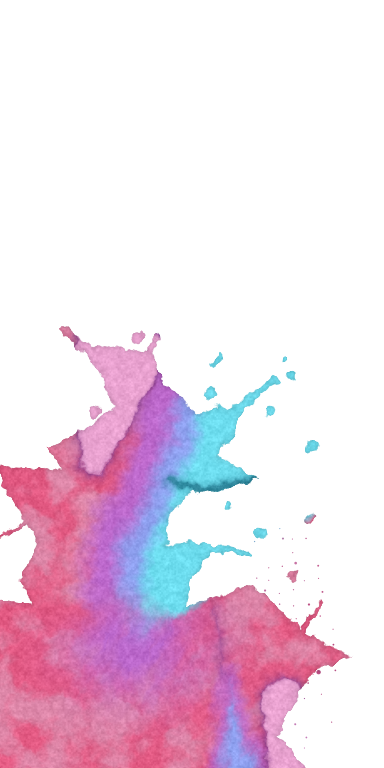
Reproduce this background procedurally as a Shadertoy shader.

```glsl
// Watercolour splash in pink, violet and cyan on white paper.

// Lengths are percent of the canvas width: the canvas spans 100 x 200.
const vec3 PAPER = vec3(1);
const vec3 ROSE = vec3(.89, .35, .51);
const vec3 BLUSH = vec3(.87, .53, .66);
const vec3 ORCHID = vec3(.92, .64, .82);
const vec3 VIOLET = vec3(.74, .41, .8);
const vec3 BLUE = vec3(.56, .63, .94);
const vec3 CYAN = vec3(.43, .87, .94);
const vec3 PLUM = vec3(.5, .22, .53);
const vec3 TEAL = vec3(.14, .48, .57);
const float RAGGED = 2.7; // edge wander
const float GRAIN = .13;  // paper texture
const float CELL = 3.4;   // spray spacing

const int CORNERS = 20;
const vec2 UPPER[CORNERS] = vec2[](
  vec2(-2, 78.5), vec2(16, 78), vec2(12, 83.5), vec2(20, 87), vec2(30, 94),
  vec2(25, 104), vec2(20, 111), vec2(31, 109), vec2(40, 108.5), vec2(42, 101),
  vec2(52, 92), vec2(57, 94.5), vec2(62, 92.5), vec2(61, 86), vec2(56.5, 81.5),
  vec2(67.5, 75), vec2(58, 72.5), vec2(50, 72), vec2(44, 66), vec2(8, 62));
const vec2 LOWER[CORNERS] = vec2[](
  vec2(8, 68), vec2(44, 69), vec2(43.5, 58), vec2(55, 58.5), vec2(53, 53),
  vec2(49.5, 48), vec2(48.5, 42), vec2(66, 47.5), vec2(71, 43), vec2(79, 35.5),
  vec2(92, 29), vec2(82, 26), vec2(78, 20), vec2(72, 8.6), vec2(82, -3),
  vec2(-3, -3), vec2(-3, 44), vec2(8, 43), vec2(5, 49), vec2(9, 58));

// Large drops: centre and radius
const int DROPS = 11;
const vec3 DROP[DROPS] = vec3[](
  vec3(74, 106, .7), vec3(76, 102, 1.3), vec3(70, 93, 1.3), vec3(54.7, 97.7, 1.8),
  vec3(81, 84, 1.5), vec3(67.7, 61, 1.3), vec3(59.5, 68, 1), vec3(36, 112, 1.8),
  vec3(25, 93, 1.5), vec3(80.7, 65.4, 1.3), vec3(76, 50, 1));

float hash(vec2 p) {
  vec3 q = fract(p.xyx * .1031);
  q += dot(q, q.yzx + 33.33);
  return fract((q.x + q.y) * q.z);
}

float noise(vec2 p) {
  vec2 i = floor(p), f = fract(p);
  f *= f * (3. - 2. * f);
  return mix(mix(hash(i), hash(i + vec2(1, 0)), f.x),
             mix(hash(i + vec2(0, 1)), hash(i + 1.), f.x), f.y);
}

// Layered noise centred on zero
float cloud(vec2 p) {
  float sum = -.47, amp = .5;
  for (int i = 0; i < 4; i++, amp *= .5) {
    sum += amp * noise(p);
    p = mat2(1.6, 1.2, -1.2, 1.6) * p + 17.;
  }
  return sum;
}

// Signed distance to a closed outline, negative inside
float outline(vec2 p, vec2 v[CORNERS]) {
  float d = 1e5, side = 1.;
  vec2 last = v[CORNERS - 1];
  for (int i = 0; i < CORNERS; i++) {
    vec2 e = last - v[i], w = p - v[i];
    vec2 b = w - e * clamp(dot(w, e) / dot(e, e), 0., 1.);
    d = min(d, dot(b, b));
    bvec3 c = bvec3(w.y >= 0., p.y < last.y, e.x * w.y > e.y * w.x);
    if (all(c) || all(not(c))) side = -side;
    last = v[i];
  }
  return side * sqrt(d);
}

// Distance to a stroke whose radius runs from ra to rb
float taper(vec2 p, vec2 a, vec2 b, float ra, float rb) {
  vec2 e = b - a;
  float h = clamp(dot(p - a, e) / dot(e, e), 0., 1.);
  return length(p - a - h * e) - mix(ra, rb, h);
}

// Fine spray, densest beside the lower right edge
float specks(vec2 p) {
  vec2 id = floor(p / CELL);
  vec2 centre = (id + .3 + .4 * vec2(hash(id), hash(id + 31.))) * CELL;
  float density = 1.3 - length((centre - vec2(77, 36)) / vec2(12, 27));
  float radius = .12 + .6 * pow(hash(id + 57.), 4.);
  return hash(id + 83.) < density ? length(p - centre) - radius : 10.;
}

float splash(vec2 p) {
  float d = min(outline(p, UPPER), outline(p, LOWER));
  for (int i = 0; i < DROPS; i++) d = min(d, length(p - DROP[i].xy) - DROP[i].z);
  // Flung arms
  d = min(d, taper(p, vec2(22, 109), vec2(17, 114), .8, 1.2));
  d = min(d, taper(p, vec2(39, 107), vec2(41, 113), .9, .5));
  d = min(d, taper(p, vec2(60, 92), vec2(72, 101), 1.6, .6));
  d = min(d, taper(p, vec2(55, 105), vec2(58, 107), .5, .8));
  d = min(d, taper(p, vec2(78, 34), vec2(84, 44), 1., .3));
  d = min(d, taper(p, vec2(7, 64), vec2(-1, 60), .7, .3));
  return min(d, taper(p, vec2(50, 58), vec2(65, 56), 1.2, .5));
}

vec3 pigment(vec2 p) {
  float puff = cloud(p * .13);
  float streak = cloud(vec2(p.x - .5 * p.y, .3 * p.y) * .2);
  vec3 pink = mix(ROSE, BLUSH, smoothstep(-.12, .23, puff));

  // Pink to cyan across a bending spine
  float s = p.x - 27. - 14. * smoothstep(50., 95., p.y) + 7. * puff;
  vec3 cool = mix(pink, VIOLET, smoothstep(-9., 0., s));
  cool = mix(cool, BLUE, smoothstep(1., 8., s));
  cool = mix(cool, CYAN, smoothstep(8., 14., s));

  // Warm lower body with violet streaks and a blue runnel
  vec2 bloom = (p - vec2(37, 32)) / vec2(17, 14);
  float stain = exp(-dot(bloom, bloom)) * (.9 + 1.5 * streak);
  vec3 warm = mix(pink, VIOLET, clamp(stain, 0., 1.));
  float runnel = taper(p, vec2(60, 24), vec2(62, -2), .5, 6.) + 5. * streak;
  warm = mix(warm, VIOLET, .8 * smoothstep(5., 0., runnel));
  warm = mix(warm, BLUE, smoothstep(1., -3., runnel));
  float shore = p.y - 40. - .8 * max(p.x - 48., 0.) + 6. * streak;
  float soft = mix(9., 2., smoothstep(34., 48., p.x));
  vec3 c = mix(warm, cool, smoothstep(-soft, soft, shore));

  // Pale washes with dark dried rims
  float wash = min(taper(p, vec2(31, 108), vec2(24.5, 80), 11.5, 3.7),
                   taper(p, vec2(74, 17), vec2(78, -2), 6., 8.));
  c = mix(c, ORCHID, smoothstep(.4, -.6, wash));
  c = mix(c, PLUM, .65 * exp(-abs(wash) * (wash > 0. ? .9 : 2.5)));

  // Dark creases
  float crease = min(taper(p, vec2(44, 75), vec2(52, 72.5), .3, .5),
                     taper(p, vec2(52, 72.5), vec2(67, 75), .6, .4));
  c = mix(c, TEAL, .8 * exp(-max(crease, 0.) * 1.3));
  float fold = taper(p, vec2(56, 42), vec2(58, 25), 0., 0.);
  return mix(c, PLUM, .45 * exp(-fold));
}

void mainImage(out vec4 fragColor, in vec2 fragCoord) {
  float pixel = 100. / iResolution.x;
  vec2 p = fragCoord * pixel;
  vec2 q = p + RAGGED * vec2(cloud(p * .45), cloud(p * .45 + 40.));

  float body = splash(q), spray = specks(p);
  vec3 paint = pigment(q);
  if (spray < body) paint = mix(paint, PLUM, .35);
  paint *= 1. - .12 * exp(-abs(body) * 1.5);
  paint += GRAIN * (cloud(p * .9) + .5 * noise(p * 2.3) - .25);

  float cover = smoothstep(.7, -.7, min(body, spray) / pixel);
  fragColor = vec4(mix(PAPER, clamp(paint, 0., 1.), cover), 1);
}
```
